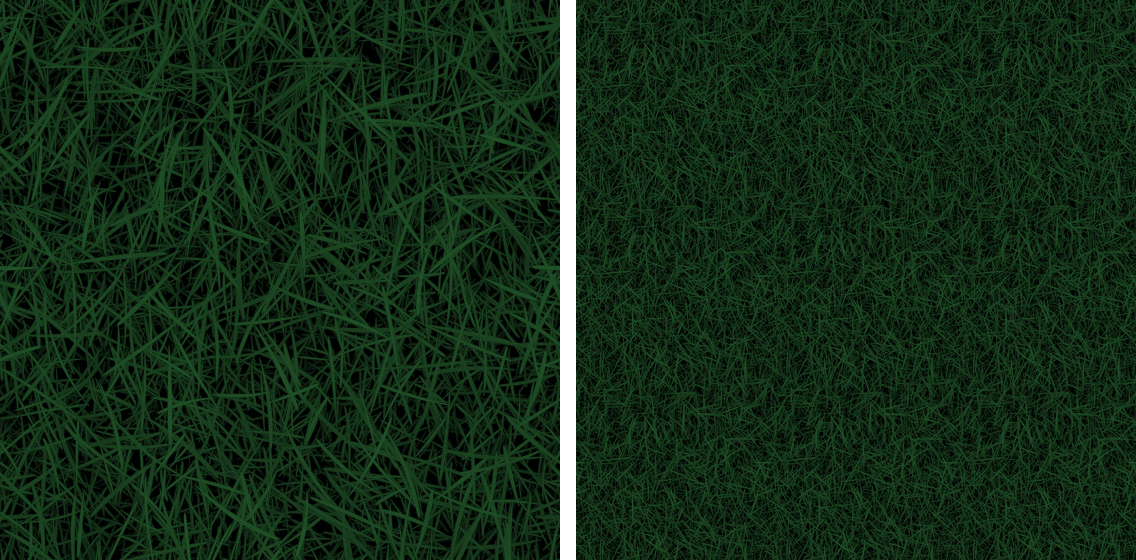
Left, the tile; right, the same tile 3 across and 3 down.
This texture is drawn by a Shadertoy shader. Its source:

```glsl
vec3 hash3(ivec3 seed) {
    uvec3 v = uvec3(seed) * 1664525u + 1013904223u;
    v.x += v.y * v.z; v.y += v.z * v.x; v.z += v.x * v.y;
    v ^= v >> 16u;
    v.x += v.y * v.z; v.y += v.z * v.x; v.z += v.x * v.y;
    return vec3(v >> 8u) / 16777216.0;
}

ivec2 wrapCell(ivec2 cell, int period) {
    return (cell + period) % period;
}

float wrappedNoise(vec2 uv, int period) {
    vec2 p = uv * float(period);
    ivec2 cell = ivec2(floor(p));
    vec2 f = smoothstep(0.0, 1.0, fract(p));
    float a = hash3(ivec3(wrapCell(cell, period), 91)).x;
    float b = hash3(ivec3(wrapCell(cell + ivec2(1, 0), period), 91)).x;
    float c = hash3(ivec3(wrapCell(cell + ivec2(0, 1), period), 91)).x;
    float d = hash3(ivec3(wrapCell(cell + ivec2(1, 1), period), 91)).x;
    return mix(mix(a, b, f.x), mix(c, d, f.x), f.y);
}

// Coverage of one curved, tapering blade centred on the origin
float blade(vec2 p, float angle, float halfLength, float halfWidth, float bend, float edge) {
    vec2 dir = vec2(cos(angle), sin(angle));
    float along = dot(p, dir) / halfLength;
    float side = dot(p, vec2(-dir.y, dir.x)) + bend * halfLength * (along * along - 0.4);
    float taper = sqrt(max(1.0 - along * along, 0.0)) * mix(1.0, 0.4, along * 0.5 + 0.5);
    float cover = clamp(0.5 - (abs(side) - halfWidth * taper) / edge, 0.0, 1.0);
    return cover * (1.0 - smoothstep(0.88, 1.0, abs(along)));
}

// Brightest blade of one layer at this point
float bladeLayer(vec2 uv, int cells, int perCell, float halfWidth, vec2 shadeRange, float edge) {
    float size = 1.0 / float(cells);
    ivec2 home = ivec2(floor(uv * float(cells)));
    float brightest = 0.0;
    for (int y = -1; y <= 1; y++)
    for (int x = -1; x <= 1; x++) {
        ivec2 cell = home + ivec2(x, y);
        ivec2 wrapped = wrapCell(cell, cells);
        for (int i = 0; i < perCell; i++) {
            vec3 place = hash3(ivec3(wrapped, i + cells * 16));
            vec3 form = hash3(ivec3(wrapped, i + cells * 16 + 8));
            vec2 p = uv - (vec2(cell) + place.xy) * size;
            // Directions lean towards the vertical
            float turn = 6.2832 * place.z;
            float angle = turn + 0.22 * sin(2.0 * turn);
            float halfLength = size * mix(0.5, 0.95, form.x);
            float width = halfWidth * mix(0.65, 1.35, form.y);
            float bend = 0.24 * (fract(form.x * 17.0) - 0.5);
            float cover = blade(p, angle, halfLength, width, bend, edge);
            brightest = max(brightest, cover * mix(shadeRange.x, shadeRange.y, form.z));
        }
    }
    return brightest;
}

void mainImage(out vec4 fragColor, in vec2 fragCoord) {
    vec2 uv = fragCoord / iResolution.xy;
    float edge = max(1.3 / iResolution.y, 0.0025);

    // Short dim undergrowth, middle blades, long bright blades on top
    float green = bladeLayer(uv, 24, 5, 0.0029, vec2(0.09, 0.22), edge);
    green = max(green, bladeLayer(uv, 15, 5, 0.0035, vec2(0.18, 0.27), edge));
    green = max(green, bladeLayer(uv, 9, 6, 0.0046, vec2(0.22, 0.30), edge));

    // Broad patches of light and fine mottling
    float patches = wrappedNoise(uv, 6);
    float mottle = wrappedNoise(uv, 48);
    green *= 0.91 + 0.14 * patches + 0.06 * mottle;

    vec3 soil = vec3(0.0, 0.006, 0.005);
    fragColor = vec4(max(soil, green * vec3(0.39, 1.0, 0.475)), 1.0);
}
```
